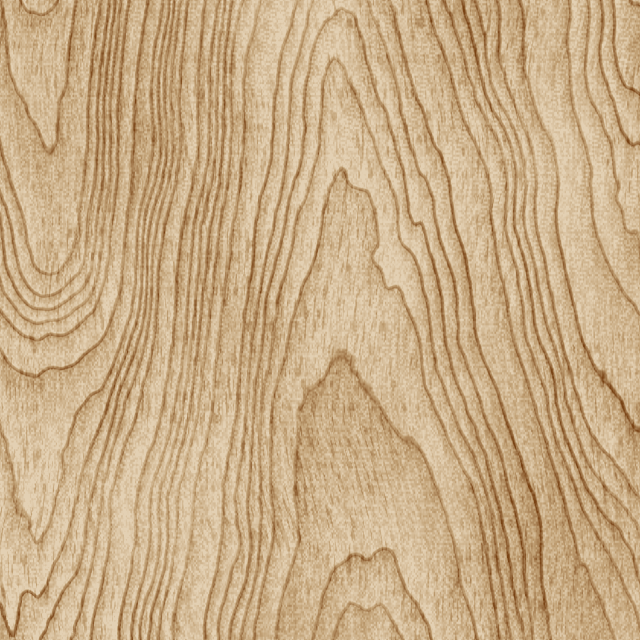
Reproduce this texture procedurally as a WebGL 2 fragment shader.

```glsl
#version 300 es
precision highp float;

uniform vec2 u_resolution;
out vec4 fragColor;

const float TAU = 6.2831853;

float hash(vec2 p) {
    return fract(sin(dot(p, vec2(127.1, 311.7))) * 43758.5453);
}

float noise(vec2 p) {
    vec2 cell = floor(p);
    vec2 f = fract(p);
    vec2 w = f * f * f * (f * (f * 6.0 - 15.0) + 10.0);
    float low = mix(hash(cell), hash(cell + vec2(1.0, 0.0)), w.x);
    float high = mix(hash(cell + vec2(0.0, 1.0)), hash(cell + vec2(1.0)), w.x);
    return mix(low, high, w.y);
}

// Noise centred on zero
float wobble(vec2 p) {
    return noise(p) * 2.0 - 1.0;
}

float fbm(vec2 p) {
    float sum = 0.0;
    float amplitude = 0.5;
    for (int i = 0; i < 4; i++) {
        sum += amplitude * noise(p);
        p = p * 2.03 + vec2(17.3, 9.1);
        amplitude *= 0.5;
    }
    return sum;
}

float blob(vec2 p, vec2 center, vec2 radius) {
    vec2 d = (p - center) / radius;
    return exp(-dot(d, d));
}

// Bend the vertical fibres sideways
vec2 bendGrain(vec2 p) {
    float bend = 0.032 * wobble(p * vec2(2.2, 3.1) + 4.7)
               + 0.009 * wobble(p * vec2(5.0, 8.0) + 31.0);
    return vec2(p.x + bend, p.y);
}

// Ring height: arches about the ridge, troughs half a period away
float ringHeight(vec2 p, float ridge) {
    float steepness = mix(8.6, 5.6, smoothstep(ridge - 0.1, ridge + 0.12, p.x));
    float height = steepness * (1.0 - cos(TAU * (p.x - ridge))) + 7.0 * p.y;
    float trough = (p.x - ridge + 0.47) / 0.14;
    height += 4.0 * smoothstep(0.35, 0.62, p.y) * exp(-trough * trough);
    height += 1.0 * wobble(p * vec2(4.0, 2.2) + 12.0);
    height += 0.40 * wobble(p * vec2(11.0, 5.0) + 53.0);
    height += 0.20 * wobble(p * vec2(34.0, 9.0) + 7.0);
    height += 0.05 * wobble(p * vec2(70.0, 45.0) + 2.0);
    return height + 0.55 * sin(height * 1.1);
}

vec3 woodColor(float tone) {
    vec3 pale = vec3(0.88, 0.80, 0.68);
    vec3 honey = vec3(0.76, 0.635, 0.465);
    vec3 brown = vec3(0.50, 0.295, 0.115);
    vec3 color = mix(pale, honey, clamp(tone / 0.33, -0.1, 1.0));
    return mix(color, brown, clamp((tone - 0.33) / 0.67, 0.0, 1.1));
}

void main() {
    vec2 p = gl_FragCoord.xy / u_resolution;
    vec2 grain = bendGrain(p);
    float height = ringHeight(grain, 0.56);

    // Signed distance to the nearest ring in canvas units
    float slope = length(vec2(dFdx(height), dFdy(height)) * u_resolution);
    float ring = floor(height + 0.5);
    float edge = (height - ring) / clamp(slope, 10.0, 110.0);
    float pixel = 1.0 / u_resolution.y;

    // Dark ring lines with a soft halo on the lower side
    float strength = mix(0.7, 1.0, hash(vec2(ring, 3.0)))
                   * mix(0.5, 1.2, noise(p * vec2(7.0, 5.0) + 21.0));
    float line = 1.0 - smoothstep(0.0008, 0.0024 + pixel, abs(edge));
    float halo = exp(min(edge, 0.0) / 0.009) * (1.0 - smoothstep(-pixel, pixel, edge));

    // Each ring darkens slowly towards its upper edge
    float t = fract(height);
    float soft = clamp(slope * pixel * 1.5, 0.02, 0.5);
    float shade = t * t * (1.0 - smoothstep(1.0 - soft, 1.0, t));

    // Broad stains
    float stain = 0.42 * smoothstep(0.28, 0.75, fbm(p * vec2(4.5, 2.6) + 8.0));
    stain += 0.24 * blob(p, vec2(0.80, 0.95), vec2(0.10, 0.17));
    stain += 0.26 * blob(p, vec2(0.12, 0.40), vec2(0.14, 0.09));
    stain += 0.22 * blob(p, vec2(0.80, 0.17), vec2(0.12, 0.15));

    // Fine fibres, pores and surface tooth
    float fibre = noise(grain * vec2(260.0, 30.0)) - 0.5;
    float tooth = noise(p * vec2(420.0, 300.0) + 5.0) - 0.5;
    float pores = smoothstep(0.60, 0.92, noise(grain * vec2(330.0, 55.0) + 40.0));
    float poreZone = smoothstep(0.3, 0.7, noise(p * vec2(9.0, 5.0) + 60.0));
    float roughness = mix(0.8, 1.25, clamp(shade + stain, 0.0, 1.0));

    float tone = 0.0 + 0.17 * shade + 0.38 * stain;
    tone += strength * (0.56 * line + 0.19 * halo);
    tone += roughness * (0.16 * fibre + 0.30 * tooth);
    tone += 0.24 * pores * mix(0.25, 1.0, poreZone);

    fragColor = vec4(woodColor(tone), 1.0);
}
```
